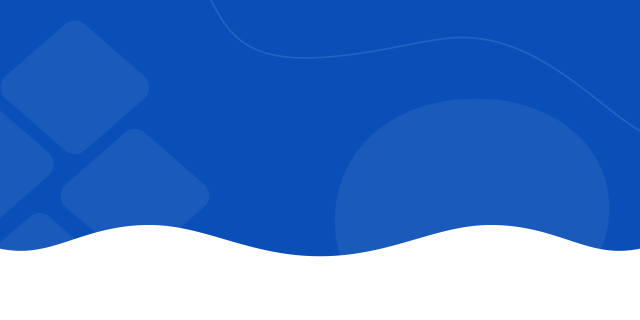
Give the GLSL for this background, as a Shadertoy shader.

```glsl
// Blue banner with pale rounded diamonds, a soft blob, a thin curve and a white wave below.

#define BASE_BLUE vec3(0.039, 0.310, 0.718)
#define PANEL_BLUE vec3(0.100, 0.353, 0.733)
#define LINE_BLUE vec3(0.130, 0.395, 0.755)
#define DIAMOND_HALF vec2(0.2565, 0.224)
#define DIAMOND_ROUND 0.047
#define BLOB_POWER 2.1
#define LINE_HALF_WIDTH 0.0026
#define CURVE_STEPS 20

const float PI = 3.14159265;

// Antialiased coverage of a signed distance, in units of canvas height
float coverage(float dist) {
    return clamp(0.5 - dist * iResolution.y, 0.0, 1.0);
}

float segmentDistance(vec2 p, vec2 a, vec2 b) {
    vec2 ab = b - a;
    return length(p - a - ab * clamp(dot(p - a, ab) / dot(ab, ab), 0.0, 1.0));
}

// Rhombus with rounded corners: an inset rhombus grown by the corner radius
float diamondDistance(vec2 p) {
    float inradius = DIAMOND_HALF.x * DIAMOND_HALF.y / length(DIAMOND_HALF);
    vec2 inner = DIAMOND_HALF * (1.0 - DIAMOND_ROUND / inradius);
    p = abs(p);
    float side = sign(p.x / inner.x + p.y / inner.y - 1.0);
    return side * segmentDistance(p, vec2(inner.x, 0.0), vec2(0.0, inner.y)) - DIAMOND_ROUND;
}

// Slightly skewed two by two lattice of diamonds
float diamondsDistance(vec2 p) {
    float dist = 1e3;
    for (int k = 0; k < 4; k++) {
        float i = float(k % 2), j = float(k / 2);
        vec2 center = vec2(0.234, 0.727) + i * vec2(0.1875, -0.3385)
                    + j * vec2(-0.298, -0.240) - vec2(0.0, 0.023 * i * j);
        dist = min(dist, diamondDistance(p - center));
    }
    return dist;
}

// Tilted superellipse with a wider left half
float blobDistance(vec2 p) {
    float dx = p.x - 1.4896;
    float u = dx / (dx < 0.0 ? 0.4427 : 0.414);
    float centerY = 0.3294 + 0.0195 * clamp(u, -1.0, 1.0);
    float radiusY = 0.6914 - centerY;
    vec2 q = abs(vec2(u, (p.y - centerY) / radiusY));
    float level = pow(pow(q.x, BLOB_POWER) + pow(q.y, BLOB_POWER), 1.0 / BLOB_POWER);
    return (level - 1.0) * radiusY;
}

float bezierDistance(vec2 p, vec2 a, vec2 b, vec2 c, vec2 d) {
    float dist = 1e3;
    vec2 last = a;
    for (int k = 1; k <= CURVE_STEPS; k++) {
        float t = float(k) / float(CURVE_STEPS), s = 1.0 - t;
        vec2 next = s * s * s * a + 3.0 * s * t * (s * b + t * c) + t * t * t * d;
        dist = min(dist, segmentDistance(p, last, next));
        last = next;
    }
    return dist;
}

// Three joined arcs falling from the top edge to the right edge
float curveDistance(vec2 p) {
    vec2 dip = vec2(0.951, 0.819), crest = vec2(1.445, 0.883);
    float dist = bezierDistance(p, vec2(0.659, 1.0), vec2(0.708, 0.906), vec2(0.758, 0.819), dip);
    dist = min(dist, bezierDistance(p, dip, vec2(1.146, 0.819), vec2(1.328, 0.883), crest));
    dist = min(dist, bezierDistance(p, crest, vec2(1.688, 0.883), vec2(1.870, 0.665), vec2(2.0, 0.591)));
    return dist - LINE_HALF_WIDTH;
}

// Wave top, mirrored about x = 1: central trough, crest, then outer trough
float waveHeight(float x) {
    const float crestX = 0.534, outerX = 0.935, crestY = 0.2969;
    float d = abs(x - 1.0);
    if (d < crestX) {
        float t = d / crestX;
        t -= 0.032 * sin(PI * t);
        return mix(0.1992, crestY, 0.5 - 0.5 * cos(PI * t));
    }
    float t = (d - crestX) / (outerX - crestX);
    t -= 0.055 * sin(PI * t);
    return mix(crestY, 0.2161, 0.5 - 0.5 * cos(PI * t));
}

void mainImage(out vec4 fragColor, in vec2 fragCoord) {
    vec2 p = fragCoord / iResolution.y;
    vec3 color = BASE_BLUE;
    color = mix(color, PANEL_BLUE, coverage(min(diamondsDistance(p), blobDistance(p))));
    color = mix(color, LINE_BLUE, coverage(curveDistance(p)));
    color = mix(color, vec3(1.0), coverage(p.y - waveHeight(p.x)));
    fragColor = vec4(color, 1.0);
}
```
